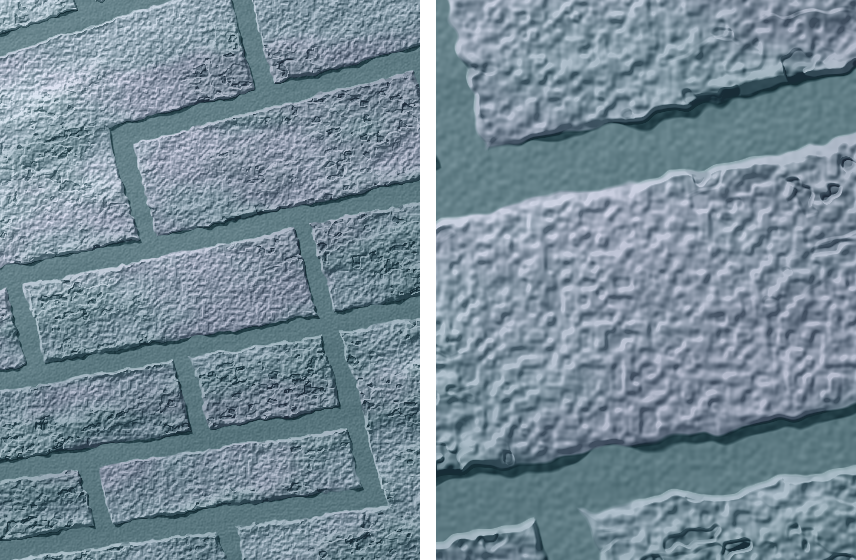
Left, the full canvas; right, a detail of the centre.
This texture is drawn by a Shadertoy shader. Its source:

```glsl
// Tilted wall of rough painted bricks with recessed mortar, in slate blue.
// Courses fan out as a quadratic in depth; joints are distances to a running bond,
// and a height field of grain, flakes and pits is lit from the upper left.

#define BED_HALF 0.0190      // half width of joints between courses
#define HEAD_HALF 0.0170     // half width of joints between bricks
#define LEAN 0.27            // slant of the head joints
#define EVEN_JOINT 0.430     // joint position in even courses
#define ODD_JOINT 0.150      // joint position in odd courses
#define GRAIN 0.0030         // height of the sandy grain
#define FLAKE 0.0016         // height of the flaking ledges
#define RELIEF 0.0026        // height of bricks above mortar
#define DARK vec3(0.10, 0.17, 0.22)
#define LIGHT vec3(0.78, 0.83, 0.88)

const vec2 LIGHT_DIR = vec2(0.6, 0.8);   // direction the light travels, y down

float hash(vec2 p) {
    return fract(sin(dot(p, vec2(127.1, 311.7))) * 43758.5453);
}

float noise(vec2 p) {
    vec2 i = floor(p), f = fract(p);
    f = f * f * (3.0 - 2.0 * f);
    return mix(mix(hash(i), hash(i + vec2(1, 0)), f.x),
               mix(hash(i + vec2(0, 1)), hash(i + vec2(1, 1)), f.x), f.y);
}

float fbm(vec2 p) {
    float sum = 0.0, amp = 0.53;
    for (int i = 0; i < 4; i++) {
        sum += amp * noise(p);
        p = mat2(1.6, 1.2, -1.2, 1.6) * p + 7.3;
        amp *= 0.5;
    }
    return sum;
}

// Coordinates along and across the courses
vec2 wallCoords(vec2 q) {
    return vec2(q.x - LEAN * q.y, q.y + 0.22 * q.x);
}

// Signed distance to the mortar: negative inside the joints
float jointDistance(vec2 q) {
    float start = 0.081 - 0.33 * q.x;
    float slope = 0.228 + 0.0747 * q.x;
    float bend = 0.0095 + 0.0076 * q.x;
    float pitch = sqrt(max(slope * slope - 4.0 * bend * (q.y - start), 0.002));
    float k = min((slope - pitch) / (2.0 * bend), 5.49);
    float row = floor(k), bed = round(k), u = wallCoords(q).x;

    // Bed joints, cut short where a large block spans several courses
    float dBed = abs(k - bed) * pitch - BED_HALF;
    if (bed == 1.0) dBed = max(dBed, ODD_JOINT - HEAD_HALF - u);
    if (bed >= 4.0) dBed = max(dBed, u - EVEN_JOINT - HEAD_HALF);

    // Head joints of the running bond, plus one half brick
    bool odd = mod(row, 2.0) > 0.5;
    float period = odd ? 0.573 : 0.586 - 0.022 * row;
    float cell = (u - (odd ? ODD_JOINT : EVEN_JOINT)) / period;
    float dHead = abs(cell - round(cell)) * period;
    if (row == 3.0) dHead = min(dHead, abs(u - EVEN_JOINT));

    float ragged = 0.013 * (fbm(q * 19.0) - 0.5) + 0.005 * (noise(q * 110.0) - 0.5);
    return min(dBed, dHead - HEAD_HALF) + ragged;
}

// Amount of flaking, strongest at the upper left and along brick edges
float wearAt(vec2 q, float d) {
    float patches = fbm(wallCoords(q) * vec2(5.0, 9.0) + 3.0);
    float corner = 0.15 * (1.0 - smoothstep(0.1, 0.6, length(q - vec2(0.1, 0.2))));
    return smoothstep(0.50, 0.70, patches + corner + 0.13 * exp(-max(d, 0.0) * 70.0));
}

float pitsAt(vec2 q, float wear) {
    float holes = noise(wallCoords(q) * vec2(55.0, 85.0)) + 0.45 * (noise(q * 170.0) - 0.5);
    return smoothstep(0.72, 0.84, holes) * wear;
}

float heightAt(vec2 q) {
    float d = jointDistance(q);
    // Bricks step up sharply in places and fade into the mortar in others
    float crisp = smoothstep(0.3, 0.65, noise(q * 26.0 + 5.0));
    float brick = smoothstep(-0.001, mix(0.008, 0.003, crisp), d);
    float wear = wearAt(q, d);
    float bumps = smoothstep(0.15, 0.85, noise(q * 195.0));
    float grain = 0.62 * bumps + 0.5 * noise(q.yx * 125.0 + 9.0) + 0.3 * noise(q * 320.0);
    float level = 5.0 * fbm(wallCoords(q) * vec2(8.0, 17.0)) + 0.4 * noise(q * 120.0);
    float ledges = floor(level) + smoothstep(0.0, 0.10, fract(level));
    float face = RELIEF * mix(0.35, 1.0, crisp) + GRAIN * grain + FLAKE * wear * ledges;
    face -= 0.0035 * pitsAt(q, wear);
    return mix(0.0004 * noise(q * 300.0) + 0.0010, face, brick);
}

void mainImage(out vec4 fragColor, in vec2 fragCoord) {
    vec2 q = fragCoord / iResolution.y;
    q.y = 1.0 - q.y;
    vec2 s = wallCoords(q);

    float d = jointDistance(q);
    float brick = smoothstep(-0.0012, 0.0012, d);
    float wear = wearAt(q, d) * brick;
    float stain = fbm(s * vec2(3.5, 11.0) + 11.0);

    // Slope toward the light, and the broken shadow bricks cast into the joints
    vec2 e = LIGHT_DIR * 0.0011;
    float lit = clamp((heightAt(q + e) - heightAt(q - e)) / 0.0022, -0.55, 0.42);
    float reach = 0.0075 * smoothstep(0.2, 0.75, noise(q * 34.0 + 2.0));
    float shadow = (1.0 - brick) * smoothstep(-0.0005, 0.002, jointDistance(q - LIGHT_DIR * reach));

    // Tone: base, stains, uneven daylight, relief
    float glow = 0.15 * exp(-5.0 * dot(q - vec2(0.0, 0.25), q - vec2(0.0, 0.25)));
    float daylight = glow + 0.10 * (0.5 - q.y) - 0.05 * q.x;
    float streaks = 0.08 * (fbm(s * vec2(6.0, 60.0)) - 0.5);
    float tone = mix(0.45 + streaks, 0.61 + 0.32 * (stain - 0.5), brick);
    tone += daylight * mix(0.4, 1.0, brick) + 0.66 * lit;
    tone -= 0.36 * shadow + 0.22 * pitsAt(q, wear) + 0.05 * wear;
    tone += 0.06 * (noise(q * 330.0) - 0.5);
    tone = clamp(tone, 0.0, 1.1);

    // Slate ramp with green in mortar and worn paint, faint rose in stains
    vec3 color = mix(DARK, LIGHT, pow(vec3(tone), vec3(1.13, 1.0, 1.0)));
    color += vec3(-0.015, 0.006, -0.012) * (1.0 - brick + 0.6 * wear);
    color += vec3(0.028, -0.010, 0.010) * smoothstep(0.45, 0.7, fbm(s * vec2(4.0, 8.0) + 31.0)) * brick;
    fragColor = vec4(color, 1.0);
}
```
